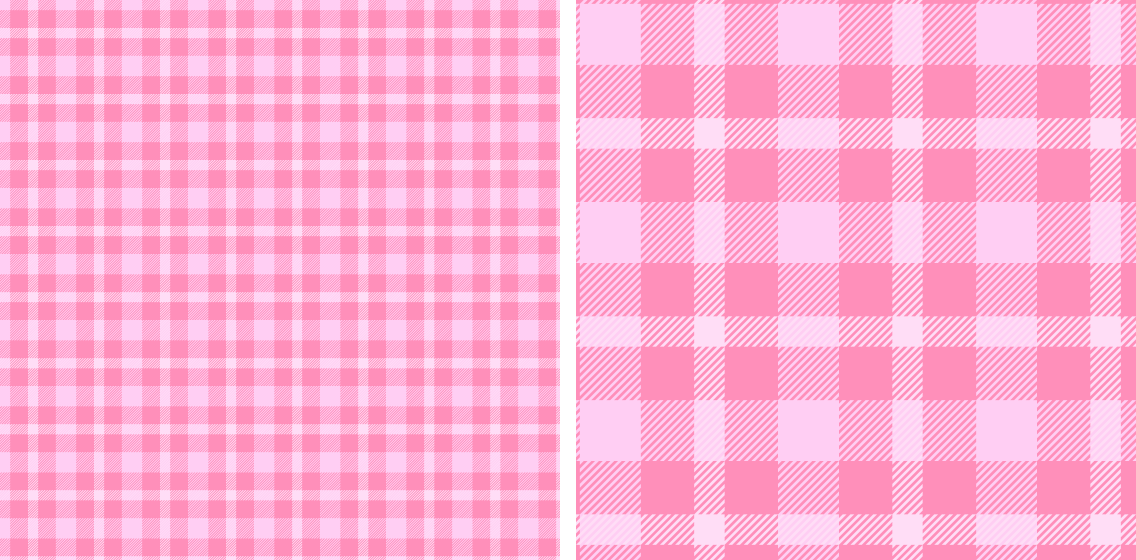
Left, the full canvas; right, a detail of the centre.
Reproduce this pattern procedurally as a WebGL 1 fragment shader.

```glsl
precision highp float;
// Woven gingham plaid: one mirrored sequence of lilac, pink and pale bands
// runs both across and down, and a diagonal twill decides which thread shows.
// Each pixel averages a small grid of samples to smooth bands and twill.

uniform vec2 u_resolution;

#define REPEATS 8.48          // band sequences across the canvas
#define TWILL_LINES 26.0      // diagonal lines per repeat
#define TWILL_COVER 0.5       // share of each line given to the warp
#define LILAC_HALF 0.15385    // half width of the lilac band, in repeats
#define PALE_HALF 0.07692     // half width of the pale band, in repeats
#define SAMPLES 6             // samples per pixel along each axis
#define LILAC vec3(1.0, 0.808, 0.953)
#define PINK vec3(1.0, 0.561, 0.729)
#define PALE vec3(1.0, 0.867, 0.965)

// Thread colour at a position measured in repeats; lilac is centred on zero.
vec3 threadColor(float t) {
  float d = abs(fract(t + 0.5) - 0.5);
  vec3 color = mix(LILAC, PINK, step(LILAC_HALF, d));
  return mix(color, PALE, step(0.5 - PALE_HALF, d));
}

// Warp and weft alternate along diagonals rising to the right.
vec3 weave(vec2 p) {
  float weftOnTop = step(TWILL_COVER, fract((p.x + p.y) * TWILL_LINES));
  return mix(threadColor(p.x), threadColor(p.y), weftOnTop);
}

void main() {
  float scale = REPEATS / min(u_resolution.x, u_resolution.y);
  // Measure down from the top left corner.
  vec2 pixel = vec2(gl_FragCoord.x, u_resolution.y - gl_FragCoord.y);
  float count = float(SAMPLES);
  vec3 sum = vec3(0.0);
  for (int j = 0; j < SAMPLES; j++) {
    for (int i = 0; i < SAMPLES; i++) {
      vec2 offset = (vec2(float(i), float(j)) + 0.5) / count - 0.5;
      sum += weave((pixel + offset) * scale);
    }
  }
  gl_FragColor = vec4(sum / (count * count), 1.0);
}
```
